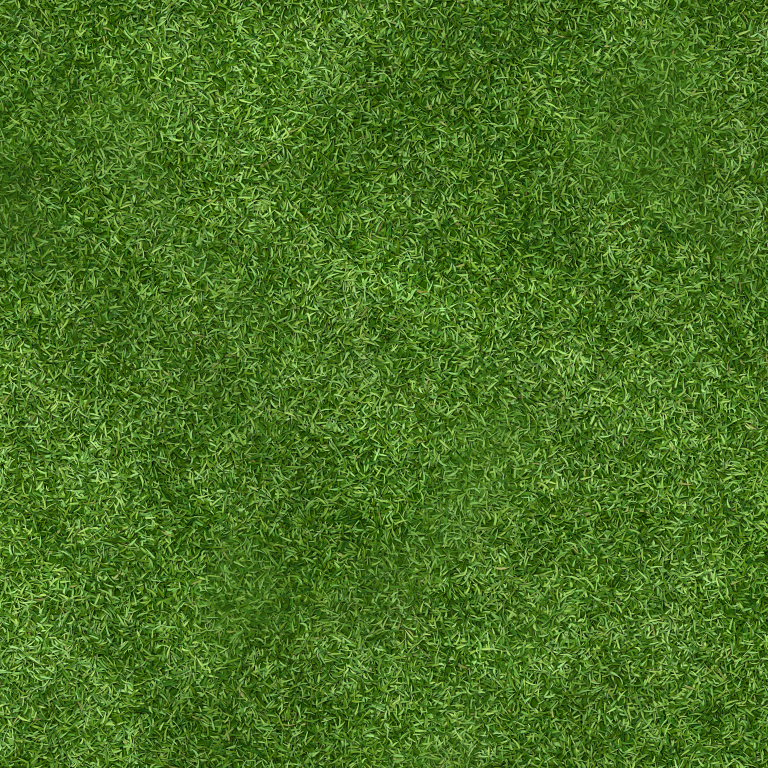
Reproduce this texture procedurally as a WebGL 1 fragment shader.

```glsl
precision highp float;
// A mown lawn seen from above: layers of short, bent, tapered blades are
// scattered on rotated jittered grids, each shading what lies below it.
// Layered sines vary the lie, tone and wear of the turf in soft patches.
uniform vec2 u_resolution;

const float LAYERS = 10.0;

vec3 hash3(vec2 p) {
  vec3 q = fract(p.xyx * vec3(0.1031, 0.1030, 0.0973));
  q += dot(q, q.yxz + 33.33);
  return fract((q.xxy + q.yzz) * q.zyx);
}

mat2 rotation(float angle) {
  float c = cos(angle), s = sin(angle);
  return mat2(c, s, -s, c);
}

// Smooth irregular field, roughly -1 to 1
float patches(vec2 p) {
  p += 0.13 * sin(p.yx * 9.0 + vec2(1.3, 4.1));
  return 0.45 * sin(p.x * 8.0 + p.y * 5.0 + 0.7)
       + 0.35 * sin(p.y * 15.0 - p.x * 9.0 + 2.1)
       + 0.30 * sin(p.x * 23.0 + p.y * 13.0 + 4.4);
}

vec3 grassColor(float tone) {
  vec3 deep = vec3(0.08, 0.22, 0.01);
  vec3 green = vec3(0.28, 0.48, 0.09);
  vec3 pale = vec3(0.55, 0.74, 0.36);
  return mix(mix(deep, green, clamp(tone * 2.0, 0.0, 1.0)),
             pale, clamp(tone * 2.0 - 1.0, 0.0, 1.2));
}

// Paints every blade of one layer that can reach point p
vec3 paintLayer(vec3 color, vec2 p, float layer, float pixel) {
  float density = 58.0 + 3.0 * layer;
  mat2 turn = rotation(layer * 1.7 + 0.4);
  vec2 home = floor(turn * p * density);
  float blur = max(pixel, 0.0018) * density;

  for (int j = -1; j <= 1; j++) {
    for (int i = -1; i <= 1; i++) {
      vec2 cell = home + vec2(float(i), float(j));
      vec2 seed = cell + 200.0 + layer * 37.0;
      vec3 place = hash3(seed);
      vec3 look = hash3(seed + 411.0);
      vec2 root = (cell + place.xy) * turn;
      vec2 spot = root / density;

      // Blade frame: x runs along the blade, y across it
      float lie = 0.9 + 1.8 * patches(spot * 2.5 + 3.0);
      float angle = lie + (place.z - 0.5) * 3.4;
      vec2 q = (p * density - root) * rotation(angle);
      float along = q.x / mix(0.3, 0.92, look.x);
      float across = q.y + (look.y - 0.5) * 0.4 * (along * along - 0.4);
      float taper = 1.0 - smoothstep(-0.4, 1.1, along) * 0.7;
      float halfWidth = mix(0.06, 0.13, look.z) * taper;
      float ends = 1.0 - smoothstep(0.7, 1.0, abs(along));

      float shadow = ends * (1.0 - smoothstep(0.0, halfWidth + 0.17, abs(across + 0.06)));
      float cover = ends * (1.0 - smoothstep(-0.5, 0.5, (abs(across) - halfWidth) / blur));

      // Tone, cool or warm hue, and an occasional dry blade
      float vary = fract(look.x * 7.3 + look.z * 5.1 + place.z);
      float tone = 0.27 + 0.75 * vary + 0.10 * along;
      tone += 0.08 * patches(spot) + 0.07 * patches(spot * 3.7 + 5.0);
      vec3 blade = grassColor(tone);
      float hue = fract(look.y * 9.7 + place.x);
      blade += mix(vec3(-0.03, 0.0, 0.04), vec3(0.03, 0.0, -0.03), hue);
      float dry = step(0.992, fract(place.y * 13.1 + look.z));
      blade = mix(blade, vec3(0.60, 0.58, 0.34), dry * 0.6);

      color *= 1.0 - 0.31 * shadow;
      color = mix(color, blade, cover);
    }
  }
  return color;
}

void main() {
  float side = min(u_resolution.x, u_resolution.y);
  vec2 p = gl_FragCoord.xy / side;

  // Dim thatch under the blades
  vec3 color = vec3(0.20, 0.37, 0.05) + 0.05 * patches(p * 5.0);
  for (float layer = 0.0; layer < LAYERS; layer++) {
    color = paintLayer(color, p, layer, 1.0 / side);
  }

  // Stronger contrast in lush turf, softer in worn areas
  float worn = smoothstep(0.1, 0.9, patches(p * 0.9 + 7.0));
  vec3 turf = vec3(0.28, 0.46, 0.13);
  color = turf + (color - turf) * mix(1.28, 0.95, worn) + vec3(0.012, 0.018, 0.0);

  // Broad light variation and small tufts
  color *= 1.03 + 0.06 * patches(p * 0.8 + 1.5) + 0.06 * patches(p * 4.3 + 2.0);
  gl_FragColor = vec4(clamp(color, 0.0, 1.0), 1.0);
}
```
